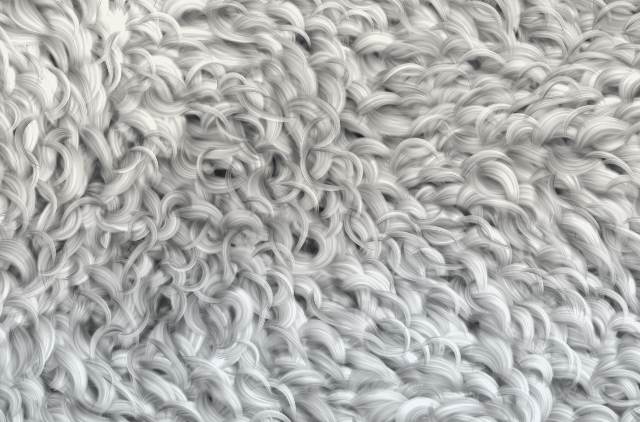
This texture is drawn by a WebGL 2 fragment shader. Its source:

```glsl
#version 300 es
precision highp float;
// Curly pale wool: overlapping arched locks of fine strands with shaded gaps.
uniform vec2 u_resolution;
out vec4 fragColor;

vec2 hash2(vec2 p) {
    vec3 h = fract(p.xyx * vec3(0.1031, 0.1030, 0.0973));
    h += dot(h, h.yzx + 33.33);
    return fract((h.xx + h.yz) * h.zy);
}

float noise(vec2 p) {
    vec2 i = floor(p), f = fract(p);
    f = f * f * (3.0 - 2.0 * f);
    float low = mix(hash2(i).x, hash2(i + vec2(1, 0)).x, f.x);
    float high = mix(hash2(i + vec2(0, 1)).x, hash2(i + vec2(1, 1)).x, f.x);
    return mix(low, high, f.y);
}

// Strength of the dark, tightly curled hollow.
float hollow(vec2 p) {
    vec2 d = (p - vec2(0.38, 0.42)) * vec2(2.1, 3.8);
    d.y -= 0.5 * d.x;
    return exp(-dot(d, d));
}

// Combing direction: sideways on the right, drooping and unruly in the hollow.
float combAngle(vec2 c, float jitter) {
    float curl = hollow(c);
    float sweep = mix(-0.75, -0.3, smoothstep(0.3, 1.3, c.x));
    return sweep - 0.6 * curl + 1.5 * (noise(c * 4.0 + 7.0) - 0.5)
         + (jitter - 0.5) * mix(0.7, 2.4, curl);
}

// Paints one lock over the tone below it, together with its cast shadow.
float paintLock(float tone, vec2 p, vec2 c, vec2 seed, float slim) {
    vec2 shape = hash2(seed + 17.3), look = hash2(seed + 41.7);
    float curl = hollow(c);
    float size = mix(0.062, 0.092, shape.x);
    float angle = combAngle(c, shape.y);
    float ca = cos(angle), sa = sin(angle);
    vec2 q = mat2(ca, -sa, sa, ca) * (p - c) / size;
    if (look.x < 0.16 + 0.2 * curl) q.y = -q.y;

    // Bend the lock round a circle: s runs root to tip, d lies across.
    float radius = mix(0.6, 1.25, look.y) - 0.18 * curl;
    q.y += radius - 0.2;
    float s = atan(q.x, q.y) * radius;
    float d = length(q) - radius + 0.07 * sin(s * 3.0 + look.x * 6.0);
    if (abs(s) > 1.15) return tone;

    float width = 0.36 * slim * smoothstep(-1.4, -0.3, s) * pow(max(1.12 - s, 0.02), 0.55);
    float v = d / max(width, 0.01);
    if (abs(v) > 2.2) return tone;

    // Coarse and fine strands follow the curve.
    vec2 strandPos = vec2(v * 3.2 * sqrt(slim) + look.y * 90.0, s * 1.1 + look.x * 50.0);
    float coarse = noise(strandPos);
    float fine = noise(strandPos * vec2(2.7, 1.6) + 23.0);
    float strand = 0.55 * coarse + 0.45 * fine;

    float ends = smoothstep(1.1, 0.65, s + 0.45 * strand) * smoothstep(-1.1, -0.65, s);
    float cover = smoothstep(1.1, 0.72, abs(v) + 0.35 * (strand - 0.5)) * ends;
    float shadow = smoothstep(2.0, 0.4, abs(v + 0.5)) * ends;
    tone *= 1.0 - shadow * slim * mix(0.32, 0.5, curl);

    float shade = 0.79 + 0.12 * (look.x - 0.5);
    shade += 0.13 * exp(-3.0 * (s - 0.1) * (s - 0.1));
    shade -= 0.2 * smoothstep(0.3, -1.1, v);
    shade -= 0.2 * smoothstep(-0.2, -1.0, s);
    shade += 0.42 * (strand - 0.5);
    shade -= 0.11 * curl;
    return mix(tone, shade, cover * mix(0.7, 0.96, slim));
}

void main() {
    vec2 p = gl_FragCoord.xy / u_resolution.y;
    float tone = 0.3 + 0.25 * noise(p * vec2(60.0, 90.0));

    // Three layers of locks, then loose wisps; upper rows overlap lower ones.
    for (int layer = 0; layer < 4; layer++) {
        float depth = float(layer);
        float cell = 0.064;
        vec2 offset = vec2(0.37, 0.61) * depth;
        vec2 home = floor(p / cell + offset);
        float slim = layer == 3 ? 0.28 : 1.0 - 0.14 * depth;
        for (int j = -2; j <= 2; j++) {
            for (int i = -2; i <= 2; i++) {
                vec2 id = home + vec2(i, j);
                vec2 seed = id + 100.0 + 57.0 * depth;
                vec2 keep = hash2(seed + 73.1);
                if (layer > 0 && keep.x < 0.2 + 0.1 * depth) continue;
                vec2 c = (id + hash2(seed) - offset) * cell;
                tone = paintLock(tone, p, c, seed, slim);
            }
        }
    }

    // Broad daylight from the upper left, with a pale patch low in the middle.
    tone += 0.07 * smoothstep(0.5, 1.0, p.y) * smoothstep(1.4, 0.2, p.x);
    vec2 patchPos = (p - vec2(0.9, 0.18)) * vec2(1.8, 4.0);
    tone += 0.04 * exp(-dot(patchPos, patchPos));
    tone += 0.05 * (noise(p * 5.0) - 0.5);
    tone = clamp(tone, 0.14, 0.95);

    // Warm ivory above, cool grey below and in the shadows.
    float cool = smoothstep(0.65, 0.1, p.y + 0.15 * (noise(p * 4.0) - 0.5));
    cool = max(cool, smoothstep(0.5, 0.2, tone));
    vec3 tint = mix(vec3(1.012, 1.0, 0.975), vec3(0.98, 1.003, 1.014), cool);
    fragColor = vec4(tone * tint, 1.0);
}
```
